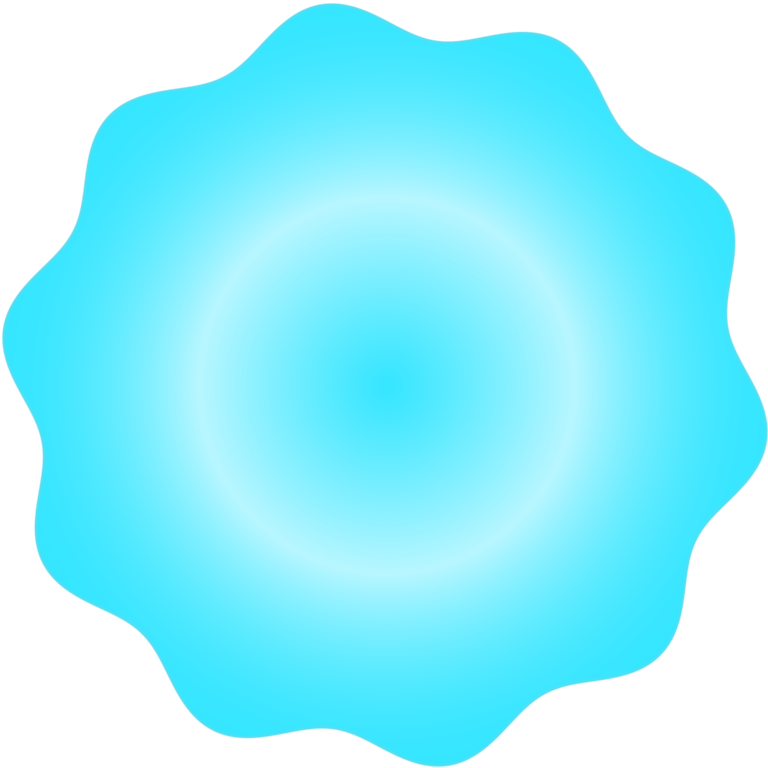
Reproduce this background procedurally as a WebGL 1 fragment shader.

```glsl
precision highp float;
// A cyan scalloped disc on white: a circle whose radius follows a cosine
// of the angle. Its fill is a radial gradient that rises from a cyan core
// to a pale ring, then eases back to cyan at the thin, muted rim.

uniform vec2 u_resolution;

#define LOBES 10.0
#define LOBE_PHASE -0.147
#define MEAN_RADIUS 0.478
#define LOBE_HEIGHT 0.0247
#define RING_RADIUS 0.245
#define OUTER_FADE 0.26
#define RIM_WIDTH 0.003

const vec3 WHITE = vec3(1.0);
const vec3 CYAN = vec3(0.21, 0.90, 1.0);
const vec3 PALE_RING = vec3(0.72, 0.965, 1.0);
const vec3 RIM = vec3(0.43, 0.84, 0.90);

const vec2 DISC_CENTER = vec2(0.5013, 0.4987);
const vec2 GLOW_CENTER = vec2(0.504, 0.498);

// Approximate signed distance to the wavy outline, corrected for its slope.
float scallopDistance(vec2 p) {
  float r = max(length(p), 0.001);
  float wave = LOBES * (atan(p.y, p.x) - LOBE_PHASE);
  float outline = MEAN_RADIUS + LOBE_HEIGHT * cos(wave);
  float slope = LOBES * LOBE_HEIGHT * sin(wave) / r;
  return (r - outline) / sqrt(1.0 + slope * slope);
}

// Strength of the pale ring: steady rise inside, eased fall outside.
float ringGlow(float r) {
  float inner = pow(clamp(r / RING_RADIUS, 0.0, 1.0), 1.12);
  float fall = clamp((r - RING_RADIUS) / OUTER_FADE, 0.0, 1.0);
  return inner * pow(1.0 - fall, 1.85);
}

void main() {
  float canvas = min(u_resolution.x, u_resolution.y);
  vec2 uv = (gl_FragCoord.xy - 0.5 * u_resolution) / canvas + 0.5;
  float pixel = 1.0 / canvas;

  // Radial fill
  vec3 color = mix(CYAN, PALE_RING, ringGlow(length(uv - GLOW_CENTER)));

  // Muted rim, then the white surround
  float d = scallopDistance(uv - DISC_CENTER);
  color = mix(color, RIM, 0.6 * smoothstep(-RIM_WIDTH - pixel, -pixel, d));
  color = mix(color, WHITE, smoothstep(-pixel, pixel, d));

  gl_FragColor = vec4(color, 1.0);
}
```
